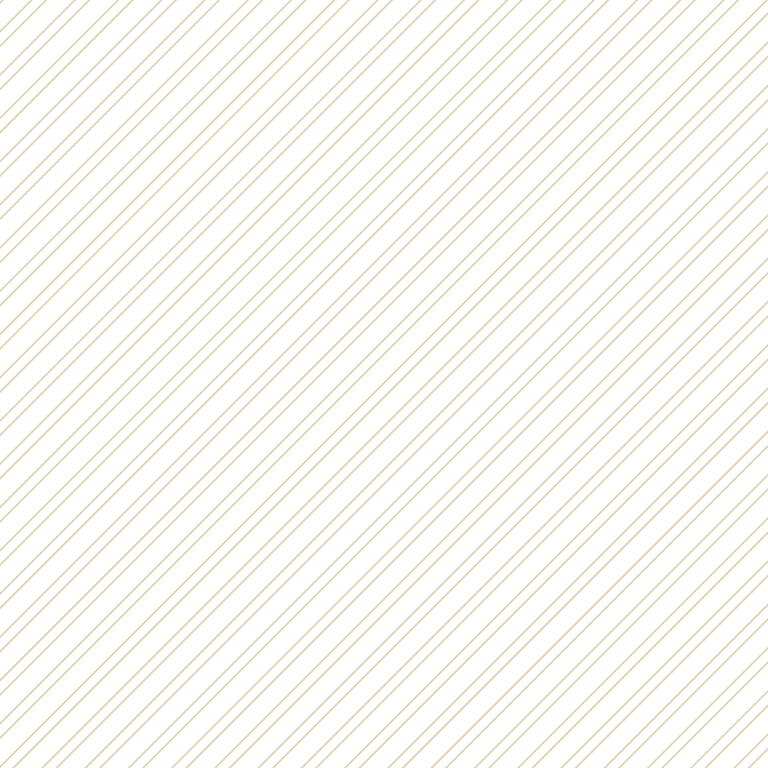
A three.js fragment shader for this pattern:

```glsl
// Thin sand-coloured diagonal lines in close pairs, rising to the right on white.
varying vec2 vUv;

const vec3 PAPER = vec3(1.0);
const vec3 SAND = vec3(0.86, 0.815, 0.685);
const float PERIOD = 0.05632;      // spacing of the pairs along an edge
const float FIRST_PAIR = 0.0506;   // middle of the first pair from the top left corner
const float HALF_GAP = 1.0 / 6.0;  // pair middle to each line, in periods
const float LINE_WIDTH = 0.00215;  // measured across the line
const float TINT = 0.012;          // warm to green drift between lines

float hash(float n) {
  return fract(sin(n * 12.9898) * 43758.547);
}

void main() {
  // Position across the diagonals, in periods from the first pair
  float across = (vUv.x + 1.0 - vUv.y - FIRST_PAIR) / PERIOD;
  float pairId = floor(across + 0.5);
  float offset = across - pairId;

  // Perpendicular distance to the nearer line of the pair
  float dist = abs(abs(offset) - HALF_GAP) * PERIOD * sqrt(0.5);

  // Edge smoothed over one pixel
  float pixel = fwidth(vUv.x);
  float ink = clamp((0.5 * LINE_WIDTH - dist) / pixel + 0.5, 0.0, 1.0);

  // Slight tint of each line
  float lineId = 2.0 * pairId + step(0.0, offset);
  float warmth = (hash(lineId + 1.0) - 0.5) * 2.0 * TINT;
  vec3 lineColor = SAND + warmth * vec3(1.0, -0.5, 0.0);

  gl_FragColor = vec4(mix(PAPER, lineColor, ink), 1.0);
}
```
